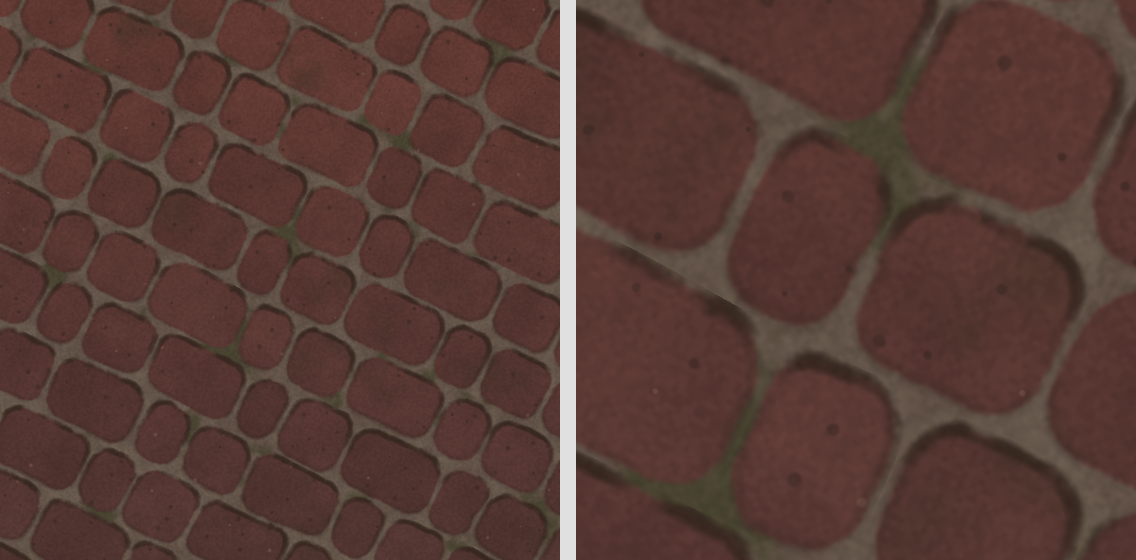
Left: the whole. Right: its middle third, enlarged.
This texture is drawn by a Shadertoy shader. Its source:

```glsl
const float ROW_HEIGHT = 0.1185;   // row pitch as a fraction of the canvas
const float TILT = 0.4538;         // slope of the rows, radians
const float BIG = 1.484, MEDIUM = 1.044, SMALL = 0.758;   // stone lengths in row heights
const float PERIOD = BIG + MEDIUM + SMALL;
const int ROWS = 12;
const int SWAPPED_ROW = 4;         // the row with medium before small

// Stagger of each course: centre of its first big stone
const float STAGGER[ROWS] = float[ROWS](1.71, 1.30, 1.62, 2.14, 1.42, 0.92,
                                       1.41, 1.84, 0.63, 0.20, 1.38, 1.81);

float hash(vec2 p) {
    vec3 q = fract(p.xyx * 0.1031);
    q += dot(q, q.yzx + 33.33);
    return fract((q.x + q.y) * q.z);
}

float noise(vec2 p) {
    vec2 cell = floor(p), f = fract(p);
    f = f * f * (3.0 - 2.0 * f);
    return mix(mix(hash(cell), hash(cell + vec2(1, 0)), f.x),
               mix(hash(cell + vec2(0, 1)), hash(cell + vec2(1, 1)), f.x), f.y);
}

float fbm(vec2 p) {
    float sum = 0.0, weight = 0.5;
    for (int i = 0; i < 4; i++) {
        sum += weight * noise(p);
        p = p * 2.03 + 17.3;
        weight *= 0.5;
    }
    return sum / 0.9375;
}

float roundedBox(vec2 p, vec2 halfSize, float radius) {
    vec2 q = abs(p) - halfSize + radius;
    return length(max(q, 0.0)) + min(max(q.x, q.y), 0.0) - radius;
}

// Sparse round spots, at most one per cell
float specks(vec2 p, float density, float radius, float seed) {
    vec2 cell = floor(p);
    vec2 centre = 0.2 + 0.6 * vec2(hash(cell + seed), hash(cell + seed + 41.0));
    float size = radius * (0.5 + hash(cell + seed + 83.0));
    float present = step(hash(cell + seed + 127.0), density);
    return present * (1.0 - smoothstep(size * 0.4, size, length(fract(p) - centre)));
}

// Local position in the stone (xy), its length (z); id receives its grid index
vec3 findStone(vec2 p, out vec2 id) {
    int row = clamp(int(floor(p.y)), 0, ROWS - 1);
    vec3 lengths = row == SWAPPED_ROW ? vec3(BIG, MEDIUM, SMALL) : vec3(BIG, SMALL, MEDIUM);
    float along = p.x - STAGGER[row] + 0.5 * BIG;
    float group = floor(along / PERIOD);
    float x = along - group * PERIOD;
    int slot = 0;
    for (int i = 0; i < 2; i++) {
        if (slot == i && x >= lengths[i]) {
            x -= lengths[i];
            slot++;
        }
    }
    id = vec2(group * 3.0 + float(slot) + 60.0, float(row) + 7.0);
    return vec3(x - 0.5 * lengths[slot], p.y - float(row) - 0.5, lengths[slot]);
}

vec3 stoneColor(vec2 p, vec2 id, float height) {
    vec3 color = mix(vec3(0.312, 0.203, 0.188), vec3(0.378, 0.220, 0.195), height);
    color *= 0.95 + 0.10 * hash(id);
    color *= 0.91 + 0.18 * fbm(p * 2.3);
    color = mix(color, vec3(0.27, 0.20, 0.16), 0.5 * smoothstep(0.62, 0.85, fbm(p * 1.1 + 9.0)));
    color = mix(color, vec3(0.22, 0.15, 0.13), 0.55 * specks(p * 4.0, 0.25, 0.14, 5.0));
    return mix(color, vec3(0.47, 0.34, 0.29), 0.6 * specks(p * 2.5, 0.12, 0.07, 19.0));
}

vec3 jointColor(vec2 p) {
    vec3 color = mix(vec3(0.35, 0.285, 0.245), vec3(0.43, 0.375, 0.325), fbm(p * 5.0));
    float moss = smoothstep(0.60, 0.78, fbm(p * 1.7 + 31.0));
    return mix(color, vec3(0.25, 0.24, 0.16), 0.75 * moss);
}

void mainImage(out vec4 fragColor, in vec2 fragCoord) {
    vec2 uv = fragCoord / iResolution.xy;
    vec2 down = vec2(uv.x, 1.0 - uv.y);
    float c = cos(TILT), s = sin(TILT);
    vec2 p = vec2(c * down.x + s * down.y, c * down.y - s * down.x) / ROW_HEIGHT;
    p.y += 3.698;

    // Uneven laying
    vec2 warp = vec2(noise(p * 0.9 + 3.0), noise(p * 0.9 + 57.0)) - 0.5;
    vec2 id;
    vec3 stone = findStone(p + 0.09 * warp, id);

    // Rounded stone with a worn outline
    vec2 inset = 0.032 + 0.022 * vec2(hash(id + 11.0), hash(id + 23.0));
    float radius = 0.23 + 0.08 * hash(id + 37.0);
    float edge = roundedBox(stone.xy, vec2(0.5 * stone.z, 0.5) - inset, radius);
    edge += 0.045 * (fbm(p * 7.0) - 0.5);
    float soft = max(0.022, 1.0 / (iResolution.y * ROW_HEIGHT));
    float cover = 1.0 - smoothstep(-soft, soft, edge);

    vec3 color = mix(jointColor(p), stoneColor(p, id, uv.y), cover);

    // Dirt gathered along the rim, heavier on the upper side
    float rim = 1.0 - smoothstep(0.015, 0.065, abs(edge + 0.01));
    float upper = smoothstep(0.25, -0.45, stone.y);
    float dirt = rim * (0.25 + 0.60 * upper) * smoothstep(0.25, 0.65, fbm(p * 3.5 + 71.0));
    color = mix(color, vec3(0.20, 0.145, 0.115), dirt);

    // Fine grain
    color *= 0.94 + 0.12 * noise(p * 32.0);
    fragColor = vec4(color, 1.0);
}
```
